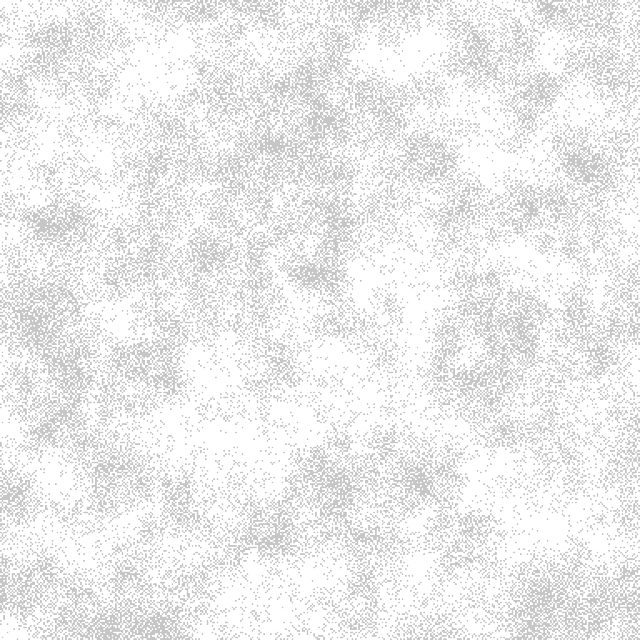
A WebGL 2 fragment shader for this texture:

```glsl
#version 300 es
precision highp float;
precision highp int;
// Pale grey speckle: fine dithered grains gathered into soft cloudy blotches on white.

uniform vec2 u_resolution;
out vec4 fragColor;

const float GRAINS_ACROSS = 384.0;
const float BLOTCHES_ACROSS = 12.0;
const float BLOTCH_CONTRAST = 1.7;
const float INK_THRESHOLD = 0.215;
const vec3 PAPER = vec3(1.0);
const vec3 INK = vec3(0.775);

// Integer hash of a lattice point, in 0..1
float hash(ivec2 p, uint seed) {
    uvec2 q = uvec2(p) * uvec2(1597u, 3571u);
    uint h = (q.x ^ (q.y * 2749u)) + seed * 7919u;
    h = h * 747796405u + 28913u;
    h = ((h >> ((h >> 28) + 4u)) ^ h) * 277803737u;
    h = (h >> 22) ^ h;
    return float(h & 0xffffu) / 65535.0;
}

// Smooth value noise
float valueNoise(vec2 p, uint seed) {
    ivec2 cell = ivec2(floor(p));
    vec2 f = fract(p);
    f = f * f * (3.0 - 2.0 * f);
    float low = mix(hash(cell, seed), hash(cell + ivec2(1, 0), seed), f.x);
    float high = mix(hash(cell + ivec2(0, 1), seed), hash(cell + ivec2(1, 1), seed), f.x);
    return mix(low, high, f.y);
}

// Layered noise for the blotches, in 0..1
float clouds(vec2 p) {
    float sum = 0.0;
    float total = 0.0;
    float weight = 1.0;
    for (uint octave = 1u; octave <= 4u; octave++) {
        sum += weight * valueNoise(p, octave);
        total += weight;
        weight *= 0.7;
        p = p * 2.0 + 3.37;
    }
    return sum / total;
}

// Zero-mean noise whose neighbours repel, giving a checkered dither
float ditherNoise(ivec2 cell, uint seed) {
    float around = hash(cell + ivec2(1, 0), seed) + hash(cell - ivec2(1, 0), seed)
                 + hash(cell + ivec2(0, 1), seed) + hash(cell - ivec2(0, 1), seed);
    return hash(cell, seed) - 0.25 * around;
}

// 1 where a grain is inked, 0 where it is bare
float grain(vec2 cell) {
    vec2 center = (cell + 0.5) / GRAINS_ACROSS;
    float density = BLOTCH_CONTRAST * (clouds(center * BLOTCHES_ACROSS) - 0.5);
    return step(INK_THRESHOLD, ditherNoise(ivec2(cell), 11u) + density);
}

// Share of a square footprint covered by inked grains
float inkCoverage(vec2 center, float width) {
    vec2 lower = center - 0.5 * width;
    vec2 upper = center + 0.5 * width;
    vec2 base = floor(lower);
    float area = 0.0;
    for (int y = 0; y < 2; y++) {
        for (int x = 0; x < 2; x++) {
            vec2 cell = base + vec2(x, y);
            vec2 overlap = max(min(upper, cell + 1.0) - max(lower, cell), 0.0);
            area += overlap.x * overlap.y * grain(cell);
        }
    }
    return area / (width * width);
}

void main() {
    float grainsPerPixel = GRAINS_ACROSS / min(u_resolution.x, u_resolution.y);
    vec2 position = gl_FragCoord.xy * grainsPerPixel;
    float coverage = inkCoverage(position, min(grainsPerPixel, 1.0));

    // Crisp the smoothed grain edges
    float ink = smoothstep(0.1, 0.9, coverage);
    fragColor = vec4(mix(PAPER, INK, ink), 1.0);
}
```
